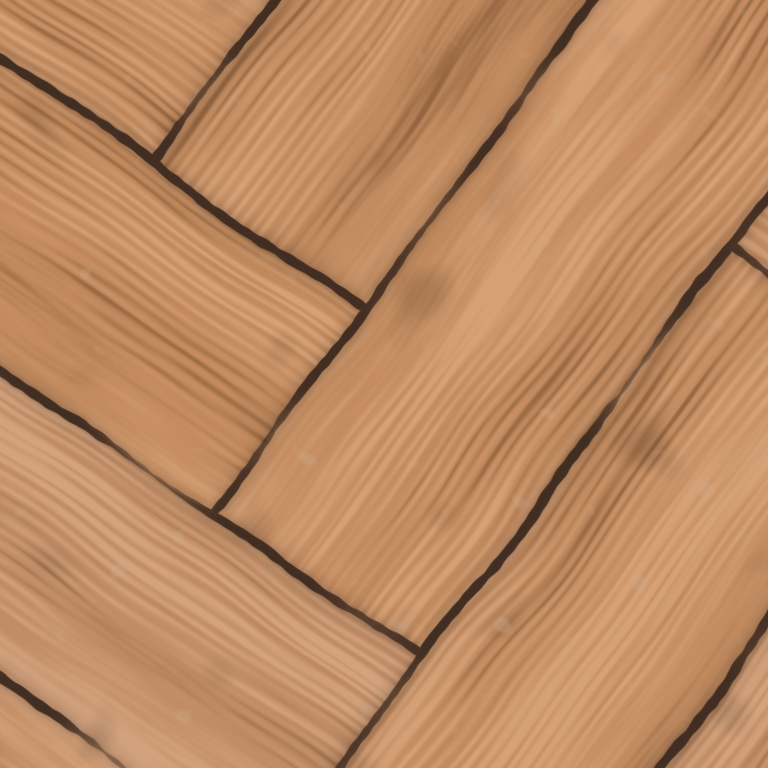
Write a Shadertoy shader that draws this texture.

```glsl
const float TAU = 6.2831853;
const float BOARD_LENGTH = 3.0; // in board widths
const vec3 SEAM_COLOR = vec3(0.24, 0.165, 0.125);
const vec3 DEEP_WOOD = vec3(0.57, 0.40, 0.27);
const vec3 MID_WOOD = vec3(0.75, 0.55, 0.40);
const vec3 PALE_WOOD = vec3(0.83, 0.64, 0.50);
const vec3 WARM_TINT = vec3(1.02, 0.985, 0.91);

float hash(vec2 p) {
    vec3 q = fract(vec3(p.xyx) * 0.1031);
    q += dot(q, q.yzx + 33.33);
    return fract((q.x + q.y) * q.z);
}

vec2 gradient(vec2 cell) {
    float angle = TAU * hash(cell);
    return vec2(cos(angle), sin(angle));
}

float gradientNoise(vec2 p) {
    vec2 i = floor(p), f = fract(p);
    vec2 u = f * f * f * (f * (f * 6.0 - 15.0) + 10.0);
    vec2 e = vec2(1.0, 0.0);
    float low = mix(dot(gradient(i), f), dot(gradient(i + e), f - e), u.x);
    float high = mix(dot(gradient(i + e.yx), f - e.yx),
                     dot(gradient(i + e.xx), f - e.xx), u.x);
    return mix(low, high, u.y);
}

// Slanted axes of the floor, measured in board widths
vec2 floorAxes(vec2 p) {
    vec2 d = 3.0 * (p - vec2(0.276, 0.3305));
    return vec2(dot(d, vec2(0.563, 0.826)), dot(d, vec2(0.803, -0.596)));
}

// Herringbone: xy = position along and across the board, zw = board id
vec4 herringbone(vec2 q) {
    vec2 cell = floor(q), f = q - cell;
    float turn = mod(cell.x + cell.y, 2.0 * BOARD_LENGTH);
    if (turn < BOARD_LENGTH)
        return vec4(f.x + turn, f.y, cell.y, cell.x - turn);
    turn -= BOARD_LENGTH;
    return vec4(f.y + turn, f.x, cell.x + 41.0, cell.y - turn);
}

float edgeDistance(vec2 board) {
    vec2 d = min(board, vec2(BOARD_LENGTH, 1.0) - board);
    return min(d.x, d.y);
}

// Lightness of the grain, from 0 (deep) to 1 (pale)
float grainTone(vec2 board, float seed) {
    vec2 g = board + vec2(0.0, 0.05 * gradientNoise(board * vec2(0.8, 1.5) + seed));
    float broad = gradientNoise(g * vec2(0.6, 2.6) + seed);
    float streak = gradientNoise(g * vec2(0.7, 13.0) + seed * 1.7);
    float fibre = gradientNoise(g * vec2(3.0, 48.0) + seed * 2.3);

    // Fine parallel growth rings show on one side of each board
    float side = hash(vec2(seed, 7.0)) < 0.5 ? g.y : 1.0 - g.y;
    float patchy = gradientNoise(g * vec2(1.3, 3.0) + seed * 3.1);
    float ringMask = smoothstep(0.2, 0.65, side + 0.5 * patchy);
    float rings = sin(TAU * 22.0 * g.y + 3.0 * streak);

    return 0.64 + 0.5 * broad + 0.34 * streak + 0.2 * fibre
         + ringMask * (0.19 * rings - 0.06);
}

vec3 woodColor(float tone, float warmth) {
    vec3 wood = mix(DEEP_WOOD, MID_WOOD, smoothstep(0.0, 0.5, tone));
    wood = mix(wood, PALE_WOOD, smoothstep(0.45, 1.0, tone));
    return wood * mix(vec3(1.0), WARM_TINT, warmth);
}

void mainImage(out vec4 fragColor, in vec2 fragCoord) {
    float scale = min(iResolution.x, iResolution.y);
    vec2 q = floorAxes(fragCoord / scale);
    float pixel = 3.0 / scale;

    // Slightly uneven board edges
    vec2 wobble = vec2(gradientNoise(q * 1.4 + 5.0), gradientNoise(q * 1.4 + 23.0));
    vec4 plank = herringbone(q + 0.05 * wobble);
    vec2 board = plank.xy;
    float seed = 60.0 * hash(plank.zw + 90.0);

    // Grain with a tone and warmth for each board
    float tone = grainTone(board, seed) + 0.16 * (hash(vec2(seed, 3.0)) - 0.5);
    vec3 color = woodColor(tone, hash(vec2(seed, 11.0)));

    // Soft stains and small pale scuffs
    float stain = smoothstep(0.3, 0.65, gradientNoise(q * 3.0 + 61.0));
    float scuff = smoothstep(0.42, 0.6, gradientNoise(q * 9.0 + 37.0));
    color *= 1.0 - 0.14 * stain;
    color = mix(color, vec3(0.80, 0.66, 0.53), 0.4 * scuff);

    // Ragged dark seams that fade in places, with a soft shadow
    float ragged = gradientNoise(q * 16.0);
    float presence = smoothstep(-0.45, 0.15, gradientNoise(q * 1.8 + 13.0));
    float edge = edgeDistance(board) + 0.008 * ragged;
    float halfWidth = mix(0.007, 0.018, presence);
    float core = 1.0 - smoothstep(halfWidth - pixel, halfWidth + pixel, edge);
    float shadow = exp(-max(edge, 0.0) / 0.028);
    color *= 1.0 - 0.35 * shadow * mix(0.5, 1.0, presence);
    color = mix(color, SEAM_COLOR, core * mix(0.4, 0.95, presence));

    fragColor = vec4(color, 1.0);
}
```
